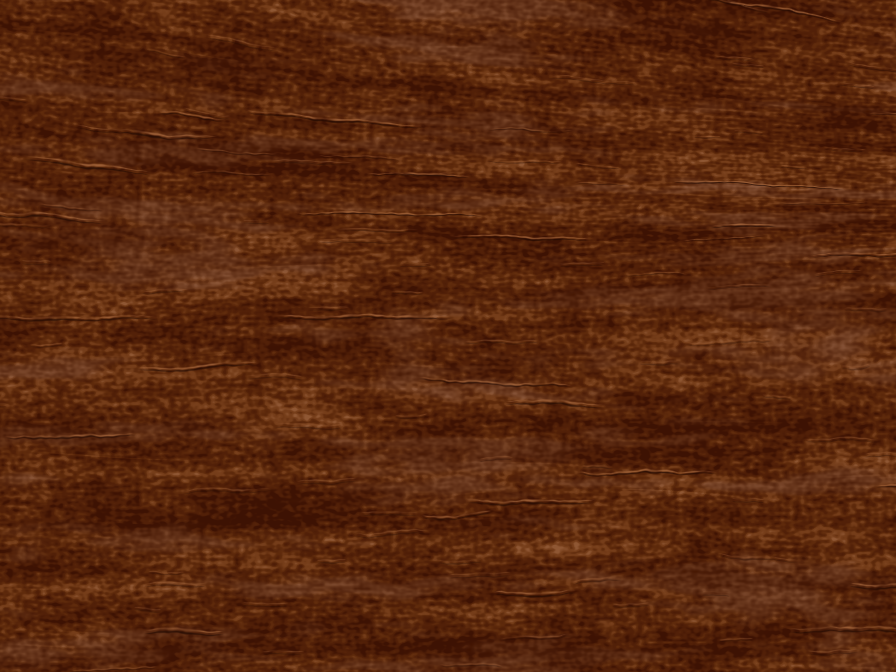
Write a Shadertoy shader that draws this texture.

```glsl
// Dark, oiled brown wood with a nearly horizontal grain.
// Stretched gradient noise gives fibres, bands and pale haze; scattered
// tapered splits with a lit edge and a shadow lie along the warped grain.

vec2 hash2(vec2 p) {
    vec3 q = fract(p.xyx * vec3(0.1031, 0.1030, 0.0973));
    q += dot(q, q.yzx + 33.33);
    return fract((q.xx + q.yz) * q.zy);
}

float cornerSlope(vec2 cell, vec2 offset) {
    float angle = 6.2832 * hash2(cell + 61.0).x;
    return dot(vec2(cos(angle), sin(angle)), offset);
}

// Gradient noise, roughly -0.7 to 0.7
float noise(vec2 p) {
    vec2 i = floor(p), f = p - i;
    vec2 u = f * f * f * (f * (f * 6.0 - 15.0) + 10.0);
    vec2 e = vec2(1.0, 0.0);
    float low = mix(cornerSlope(i, f), cornerSlope(i + e, f - e), u.x);
    float high = mix(cornerSlope(i + e.yx, f - e.yx), cornerSlope(i + 1.0, f - 1.0), u.x);
    return mix(low, high, u.y);
}

// Bend the plane so that lines of constant y follow the grain
vec2 grainSpace(vec2 p) {
    float y = p.y + 0.12 * p.x * smoothstep(0.5, 1.0, p.y);
    y -= 0.06 * max(p.x - 0.8, 0.0) * exp(-pow((p.y - 0.6) * 8.0, 2.0));
    return vec2(p.x, y + 0.015 * noise(p * vec2(2.0, 3.0)));
}

// Scattered splits, one per cell at most: x = lit edge, y = shadow
vec2 splits(vec2 g, vec2 size, float share, float width) {
    float soft = 0.0008 + 0.6 / iResolution.y;
    vec2 result = vec2(0.0);
    vec2 home = floor(g / size);
    for (int j = -1; j <= 1; j++)
    for (int i = -1; i <= 1; i++) {
        vec2 cell = home + vec2(i, j);
        vec2 place = hash2(cell + 17.0), kind = hash2(cell + 143.0);
        if (kind.x > share) continue;
        vec2 d = g - (cell + place) * size;
        float u = d.x / (size.x * mix(0.13, 0.46, kind.y));
        float taper = max(1.0 - u * u, 0.0);
        d.y -= (place.x - 0.5) * 0.08 * d.x;
        d.y -= 0.008 * noise(vec2(g.x * 14.0, kind.y * 90.0));
        d.y -= 0.002 * noise(vec2(g.x * 70.0, kind.x * 90.0));
        float w = width * taper * (0.7 + noise(vec2(g.x * 45.0, place.y * 50.0)));
        float broken = smoothstep(-0.25, 0.25, noise(vec2(g.x * 28.0, place.x * 70.0)) + 0.1);
        float lit = smoothstep(w + soft, w - soft, abs(d.y));
        float shade = smoothstep(w + soft, w - soft, abs(d.y + (place.y - 0.3) * 0.003 + 0.003));
        result = max(result, vec2(lit * mix(0.35, 1.0, broken), shade) * smoothstep(0.0, 0.3, taper));
    }
    return result;
}

// Wood colour for a tone spread about zero
vec3 woodColor(float tone) {
    vec3 c = mix(vec3(0.24, 0.07, 0.01), vec3(0.32, 0.125, 0.03), smoothstep(-1.8, -0.3, tone));
    c = mix(c, vec3(0.37, 0.165, 0.045), smoothstep(-0.3, 0.6, tone));
    c = mix(c, vec3(0.46, 0.24, 0.10), smoothstep(0.5, 1.6, tone));
    return mix(c, vec3(0.56, 0.34, 0.20), smoothstep(1.6, 3.0, tone));
}

void mainImage(out vec4 fragColor, in vec2 fragCoord) {
    vec2 p = fragCoord / iResolution.y;
    vec2 g = grainSpace(p);

    // Broad bands and streaks, then fine fibres and flecks
    float tone = 1.6 * noise(g * vec2(1.3, 13.0) + 5.0);
    tone += 1.8 * noise(g * vec2(3.5, 42.0) + 31.0);
    tone += 1.2 * noise(p * vec2(10.0, 15.0) + 12.0);
    tone += 2.0 * noise(g * vec2(38.0, 150.0));
    tone += 1.8 * noise(p * vec2(115.0, 165.0) + 7.0);
    tone += 1.2 * noise(p * vec2(95.0, 48.0) + 3.0);

    // Long faint threads
    float thread = smoothstep(0.06, 0.0, abs(noise(g * vec2(1.8, 24.0) + 77.0)));
    tone += 0.7 * thread * smoothstep(0.0, 0.35, noise(g * vec2(5.0, 17.0) + 50.0));
    vec3 color = woodColor(tone);

    // Dull pinkish haze along some bands
    float haze = noise(g * vec2(2.2, 19.0) + 91.0) + 0.5 * noise(g * vec2(14.0, 60.0) + 23.0);
    color = mix(color, vec3(0.40, 0.21, 0.115) + 0.035 * tone, 0.7 * smoothstep(0.05, 0.5, haze));

    // Long splits, and many short faint ones
    vec2 large = splits(g, vec2(0.36, 0.07), 0.45, 0.0017);
    vec2 small = splits(g + 3.7, vec2(0.15, 0.036), 0.28, 0.0011);
    color = mix(color, vec3(0.13, 0.035, 0.005), max(0.75 * large.y, 0.45 * small.y));
    color = mix(color, vec3(0.66, 0.41, 0.24), max(0.8 * large.x, 0.5 * small.x));

    fragColor = vec4(color, 1.0);
}
```
